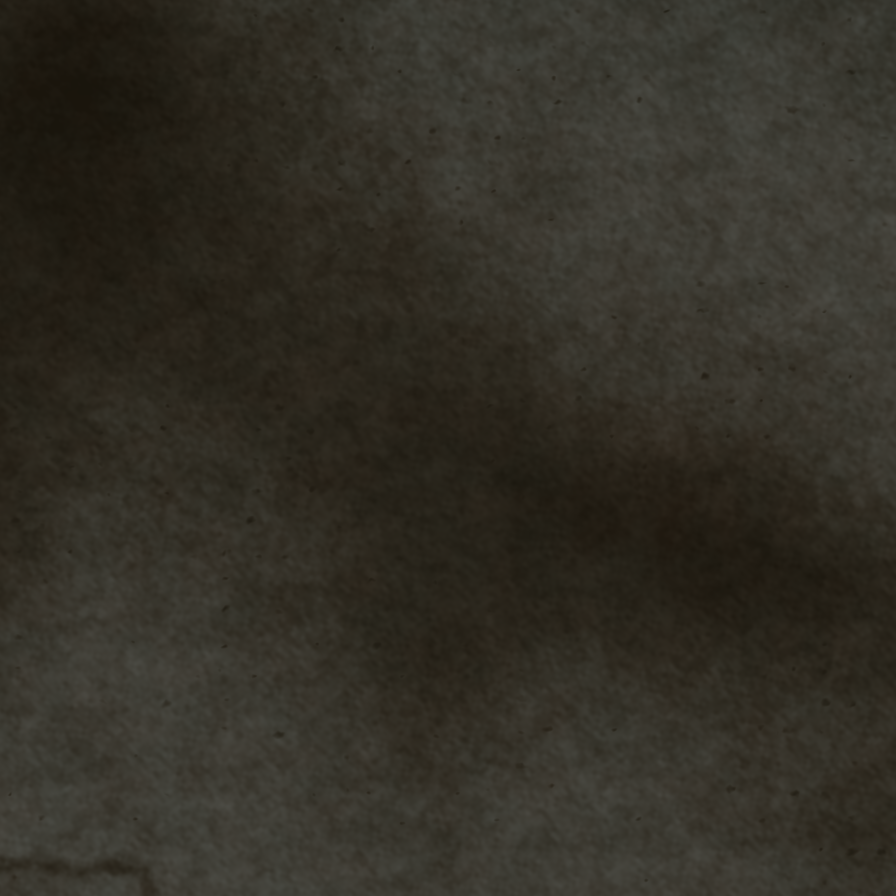
Write a Shadertoy shader that draws this texture.

```glsl
// Dim, weathered concrete: soft brown stains over grey-green stone.
// Tilted Gaussian stains set the tone; layered value noise adds grain,
// and a jittered grid scatters small dark pits and scratches.

#define STONE_LIGHT vec3(0.258, 0.252, 0.222)
#define STONE_MID   vec3(0.181, 0.164, 0.126)
#define STAIN_DARK  vec3(0.100, 0.082, 0.048)
#define RUST_TINT   vec3(0.022, -0.003, -0.006)
#define GRAIN_SCALE 150.0
#define GRAIN_DEPTH 0.44
#define MOTTLE_DEPTH 0.34
#define PATCH_DEPTH 0.26
#define PIT_CELLS   30.0
#define PIT_SHARE   0.42
#define PIT_DEPTH   0.50

// Integer hash giving two values in 0..1
vec2 hash2(vec2 cell) {
    uvec2 q = uvec2(ivec2(cell)) * uvec2(1597334677u, 3812015801u);
    uint n = (q.x ^ q.y) * 1597334677u;
    n = (n ^ (n >> 15)) * 2246822519u;
    n ^= n >> 13;
    return vec2(n & 65535u, n >> 16) / 65535.0;
}

float valueNoise(vec2 p) {
    vec2 cell = floor(p);
    vec2 f = fract(p);
    f = f * f * (3.0 - 2.0 * f);
    float low = mix(hash2(cell).x, hash2(cell + vec2(1, 0)).x, f.x);
    float high = mix(hash2(cell + vec2(0, 1)).x, hash2(cell + vec2(1, 1)).x, f.x);
    return mix(low, high, f.y);
}

// Layered noise centred on zero
float fbm(vec2 p) {
    float sum = 0.0, weight = 0.5;
    for (int i = 0; i < 4; i++) {
        sum += weight * (valueNoise(p) - 0.5);
        p = mat2(0.8, 0.6, -0.6, 0.8) * p * 2.03 + 17.3;
        weight *= 0.5;
    }
    return sum;
}

vec2 rotate(vec2 p, float angle) {
    float c = cos(angle), s = sin(angle);
    return vec2(c * p.x + s * p.y, c * p.y - s * p.x);
}

// Light left after one soft elliptical stain
float stain(vec2 p, vec2 centre, vec2 radii, float tilt, float strength) {
    vec2 q = rotate(p - centre, tilt) / radii;
    return 1.0 - strength * exp(-dot(q, q));
}

float stoneTone(vec2 uv) {
    vec2 p = uv + 0.08 * vec2(fbm(uv * 6.0), fbm(uv * 6.0 + 40.0));
    float tone = 0.95;
    tone *= stain(p, vec2(0.07, 0.86), vec2(0.24, 0.35), 0.0, 0.97);
    tone *= stain(p, vec2(0.78, 0.38), vec2(0.36, 0.17), -0.3, 0.80);
    tone *= stain(p, vec2(0.42, 0.57), vec2(0.32, 0.20), -0.7, 0.54);
    tone *= stain(p, vec2(0.46, 0.28), vec2(0.13, 0.17), 0.0, 0.42);
    tone *= stain(p, vec2(-0.02, 0.48), vec2(0.09, 0.22), 0.0, 0.60);
    tone *= stain(p, vec2(0.97, 0.07), vec2(0.16, 0.13), 0.0, 0.38);
    tone *= stain(p, vec2(1.02, 1.02), vec2(0.18, 0.13), 0.0, 0.35);
    return tone;
}

// Fine grain, slightly drawn out along a diagonal
float grain(vec2 uv) {
    vec2 p = rotate(uv, -0.7) * vec2(0.75, 1.2) * GRAIN_SCALE;
    float fine = valueNoise(p + 300.0) - 0.5;
    float cross = valueNoise(rotate(uv, 0.6) * GRAIN_SCALE * 1.3 + 500.0) - 0.5;
    float coarse = valueNoise(uv * GRAIN_SCALE * 0.45) - 0.5;
    return 0.5 * fine + 0.4 * cross + 0.35 * coarse;
}

// Clustered pits, some stretched sideways into short scratches
float pits(vec2 uv) {
    vec2 p = uv * PIT_CELLS;
    vec2 cell = floor(p);
    vec2 pick = hash2(cell + 91.0);
    vec2 shape = hash2(cell + 233.0);
    vec2 q = fract(p) - mix(vec2(0.32), vec2(0.68), hash2(cell + 7.0));
    q = rotate(q, (pick.y - 0.5) * 1.2);
    float size = mix(0.08, 0.17, shape.x * shape.x);
    q /= size * vec2(mix(0.9, 1.8, pow(shape.y, 3.0)), 0.8);
    q += 0.9 * (vec2(valueNoise(p * 7.0), valueNoise(p * 7.0 + 60.0)) - 0.5);
    float cluster = smoothstep(0.25, 0.7, valueNoise(cell * 0.23 + 11.0));
    float present = step(pick.x, PIT_SHARE * cluster) * mix(0.25, 1.0, pick.y);
    return present * (1.0 - smoothstep(0.1, 1.3, length(q)));
}

// Worn groove that turns a rounded corner at the lower left
float groove(vec2 uv) {
    vec2 p = uv + 0.025 * vec2(fbm(uv * 35.0), fbm(uv * 35.0 + 80.0));
    vec2 q = abs(p - vec2(0.0, -0.1)) - vec2(0.15, 0.116);
    float edge = length(max(q, 0.0)) + min(max(q.x, q.y), 0.0) - 0.015;
    float wear = 0.55 + 0.9 * fbm(uv * 25.0 + 33.0);
    return wear * (1.0 - smoothstep(0.0, 0.017, abs(edge)));
}

void mainImage(out vec4 fragColor, in vec2 fragCoord) {
    vec2 uv = fragCoord / iResolution.xy;

    // Tone: stains, then patches, mottling and grain, then surface damage
    float tone = stoneTone(uv);
    float relief = PATCH_DEPTH * fbm(uv * vec2(8.0, 11.0) + 70.0);
    relief += MOTTLE_DEPTH * fbm(uv * vec2(24.0, 30.0)) + GRAIN_DEPTH * grain(uv);
    tone += relief * mix(0.45, 1.0, smoothstep(0.0, 0.7, tone));
    tone -= PIT_DEPTH * pits(uv) * smoothstep(0.05, 0.8, tone);
    tone -= 0.75 * groove(uv);
    tone = clamp(tone, 0.0, 1.25);

    // Colour ramp from brown stain to grey stone
    vec3 colour = mix(STAIN_DARK, STONE_MID, min(tone * 2.0, 1.0));
    colour = mix(colour, STONE_LIGHT, max(tone * 2.0 - 1.0, 0.0));

    // Faint rust and cool tints
    float rust = 1.0 - stain(uv, vec2(0.74, 0.46), vec2(0.12, 0.08), -0.4, 0.25);
    colour += RUST_TINT * (rust + 0.7 * fbm(uv * 32.0 + 120.0));
    colour += vec3(-0.014, 0.0, 0.004) * smoothstep(0.75, 1.1, uv.y) * uv.x;
    fragColor = vec4(colour, 1.0);
}
```
